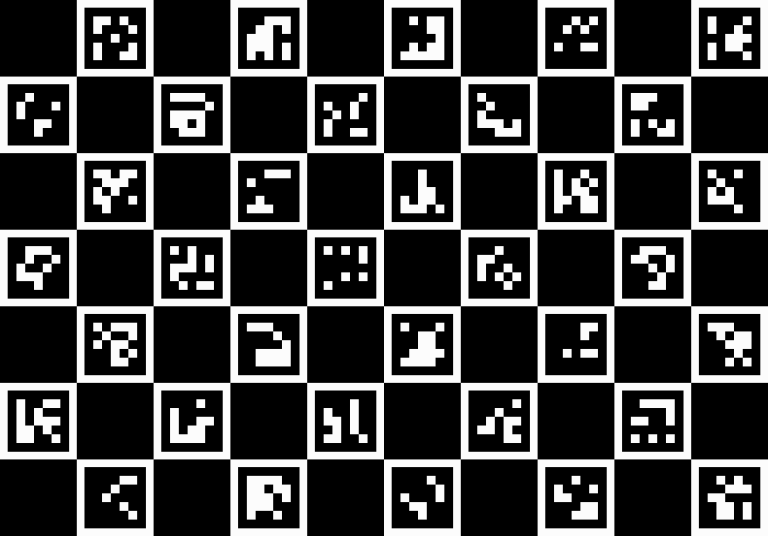
This pattern is drawn by a WebGL 2 fragment shader. Its source:

```glsl
#version 300 es
precision highp float;

uniform vec2 u_resolution;
out vec4 outColor;

// Integer hash to 0..1
float hash(uvec3 v) {
    v = v * 1664525u + 1013904223u;
    v.x += v.y * v.z; v.y += v.z * v.x; v.z += v.x * v.y;
    v ^= v >> 16u;
    v.x += v.y * v.z; v.y += v.z * v.x; v.z += v.x * v.y;
    return float(v.z >> 8u) / 16777216.0;
}

// One module of the 5 by 5 code; the frame around it stays dark
float codeBit(vec2 cell, vec2 module) {
    if (any(lessThan(module, vec2(0.0))) || any(greaterThan(module, vec2(4.0)))) return 0.0;
    uint index = uint(module.x + 5.0 * module.y);
    return step(hash(uvec3(uvec2(cell), index)), 0.46);
}

// Code grid with edges softened over one pixel
float codePattern(vec2 cell, vec2 p, vec2 pixel) {
    vec2 q = p - 0.5;
    vec2 m = floor(q);
    vec2 blend = clamp((fract(q) - 0.5) / pixel + 0.5, 0.0, 1.0);
    float low = mix(codeBit(cell, m), codeBit(cell, m + vec2(1.0, 0.0)), blend.x);
    float high = mix(codeBit(cell, m + vec2(0.0, 1.0)), codeBit(cell, m + 1.0), blend.x);
    return mix(low, high, blend.y);
}

void main() {
    // Board of 10 by 7 squares
    vec2 board = vec2(10.0, 7.0);
    vec2 pixel = board / u_resolution;
    vec2 grid = gl_FragCoord.xy * pixel;
    vec2 cell = floor(grid);
    vec2 local = fract(grid);

    // Checkerboard, dark in the lower left corner
    vec2 edge = 0.5 - abs(local - 0.5);
    vec2 wave = (1.0 - 2.0 * mod(cell, 2.0)) * clamp(2.0 * edge / pixel, 0.0, 1.0);
    float light = 0.5 - 0.5 * wave.x * wave.y;

    // Dark marker with its code inside each light square
    if (mod(cell.x + cell.y, 2.0) > 0.5) {
        vec2 inside = clamp((0.4 - abs(local - 0.5)) / pixel + 0.5, 0.0, 1.0);
        vec2 modules = (local - 0.1) * 8.75 - 1.0;
        float code = codePattern(cell, modules, pixel * 8.75);
        light = mix(light, code, inside.x * inside.y);
    }

    outColor = vec4(vec3(0.99 * light), 1.0);
}
```
